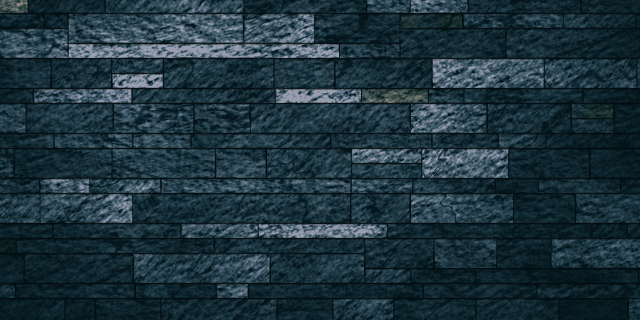
A WebGL 1 fragment shader for this texture:

```glsl
precision highp float;
// Dark ledger-stone wall: alternating thick and thin courses of split slate.
// Hashed joints cut each course into stones; each stone gets its own tone,
// grain direction, cracks and rust, under a soft light left of the centre.

uniform vec2 u_resolution;

const float UNIT = 0.0469;          // height of a thin course; thick is double
const float COURSE_SHIFT = 0.111;   // courses start slightly above the top edge
const float STONE_LENGTH = 0.235;   // mean spacing of joint slots
const float JOINT_JITTER = 0.76;
const float JOINT_SKIP = 0.2;       // chance that two stones merge
const float SPLIT_CHANCE = 0.025;   // thick stones made of two thin ones
const float JOINT_HALF = 0.0021;
const float RUST_CHANCE = 0.06;
const float CRACK_CHANCE = 0.5;
const float EXPOSURE = 1.1;
const vec2 LIGHT_CENTER = vec2(0.88, 0.65);
const vec2 GRAIN_SCALE = vec2(44.0, 76.0);
const vec2 SPECK_SCALE = vec2(150.0, 220.0);
const vec3 JOINT_COLOR = vec3(0.005, 0.045, 0.06);
const vec3 SLATE_DARK = vec3(0.018, 0.08, 0.1);
const vec3 SLATE_LIGHT = vec3(0.53, 0.57, 0.64);
const vec3 TONE_CURVE = vec3(1.3, 1.0, 0.95);   // keeps the shadows teal
const vec3 RUST_TINT = vec3(1.22, 1.03, 0.85);

float hash(vec2 p) {
  return fract(sin(dot(p, vec2(127.1, 311.7))) * 43758.55);
}

float noise(vec2 p) {
  vec2 i = floor(p), f = fract(p);
  f = f * f * (3.0 - 2.0 * f);
  return mix(mix(hash(i), hash(i + vec2(1.0, 0.0)), f.x),
             mix(hash(i + vec2(0.0, 1.0)), hash(i + vec2(1.0, 1.0)), f.x), f.y);
}

float fbm(vec2 p) {
  float sum = 0.0, gain = 0.533;
  for (int i = 0; i < 4; i++) {
    sum += gain * noise(p);
    p = mat2(1.6, 1.2, -1.2, 1.6) * p + 3.7;
    gain *= 0.5;
  }
  return sum;
}

// Stretch of a course group where the thick course lies above the thin one
vec2 thickOnTop(float group) {
  if (group == 0.0) return vec2(0.213, 1.25);
  if (group == 5.0) return vec2(1.14, 3.0);
  return group > 5.0 ? vec2(3.0) : vec2(-1.0, 3.0);
}

// Distances to the left, right, top and bottom of the stone at p, and its id
vec4 stoneEdges(vec2 p, out vec2 id) {
  float u = (1.0 - p.y) / UNIT + COURSE_SHIFT - 1.0;
  float group = floor(u / 3.0);
  float v = u - 3.0 * group;
  vec2 span = thickOnTop(group);
  bool inside = p.x > span.x && p.x < span.y;
  float thinStart = inside ? 2.0 : 0.0;
  bool thin = v >= thinStart && v < thinStart + 1.0;
  float start = thin ? thinStart : (inside ? 0.0 : 1.0);
  float height = thin ? 1.0 : 2.0;
  float course = 2.0 * group + (thin ? 1.0 : 0.0) + 20.0;

  // Nearest joints on either side, kept clear of the ends of the stretch
  vec2 ends = inside ? span
            : (p.x < span.x ? vec2(-1.0, span.x) : vec2(span.y, 3.0));
  vec2 bounds = ends;
  float slot = floor(p.x / STONE_LENGTH);
  for (int k = -4; k <= 4; k++) {
    vec2 key = vec2(slot + float(k), course);
    float joint = (key.x + 0.5 + JOINT_JITTER * (hash(key) - 0.5)) * STONE_LENGTH;
    bool kept = hash(key + 41.3) > JOINT_SKIP
             && joint > ends.x + 0.06 && joint < ends.y - 0.06;
    if (kept && joint <= p.x) bounds.x = max(bounds.x, joint);
    if (kept && joint > p.x) bounds.y = min(bounds.y, joint);
  }
  id = vec2(floor(bounds.x * 300.0 + 0.5), course);

  if (!thin && hash(id + 5.1) < SPLIT_CHANCE) {
    float layer = v - start < 1.0 ? 0.0 : 1.0;
    start += layer;
    height = 1.0;
    id.y += 0.5 * layer;
  }
  return vec4(p.x - bounds.x, bounds.y - p.x,
              (v - start) * UNIT, (start + height - v) * UNIT);
}

void main() {
  vec2 p = gl_FragCoord.xy / u_resolution.y;
  float pixel = 1.0 / u_resolution.y;
  vec2 id;
  vec4 edges = stoneEdges(p, id);
  float edge = min(min(edges.x, edges.y), min(edges.z, edges.w));
  edge += 0.002 * (noise(p * 45.0) - 0.5);

  // Split face: broad swells, fine slanted grain lit from above, and specks
  float angle = 0.05 + 0.75 * hash(id + 2.7);
  float c = cos(angle), s = sin(angle);
  vec2 q = mat2(c, -s, s, c) * p + 9.0 * vec2(hash(id + 8.2), hash(id + 6.4));
  vec2 grain = q * GRAIN_SCALE;
  float relief = fbm(grain);
  float slope = relief - fbm(grain + vec2(0.3, 0.5));
  float speck = noise(q * SPECK_SCALE) - 0.5;
  float swell = fbm(q * vec2(9.0, 17.0));
  float face = max(0.0, 0.05 + 0.5 * relief + 0.7 * swell + 1.1 * slope + 0.55 * speck);

  // Stone tone, wall light and veins of uneven width
  float pick = hash(id + 1.9);
  float tone = 0.38 + 0.9 * pick * pick * pick;
  vec2 away = (p - LIGHT_CENTER) * vec2(1.0, 1.65);
  float glow = 0.22 + 1.0 * exp(-dot(away, away));
  float width = 0.008 + 0.05 * noise(q * 8.0);
  float vein = smoothstep(0.0, width, abs(fbm(q * vec2(5.0, 11.0) + 17.0) - 0.5));
  float cracked = step(hash(id + 3.3), CRACK_CHANCE);
  float value = EXPOSURE * tone * glow * face * mix(1.0, 0.3 + 0.7 * vein, cracked);
  value *= 0.55 + 0.9 * fbm(p * 5.0);

  vec3 level = pow(vec3(clamp(value - 0.045, 0.0, 1.1)), TONE_CURVE);
  vec3 color = mix(SLATE_DARK, SLATE_LIGHT, level);
  float rust = step(hash(id + 7.7), RUST_CHANCE) * smoothstep(0.3, 0.65, noise(q * 11.0));
  color *= mix(vec3(1.0), RUST_TINT, rust);

  // Shade beneath the upper edge, then the dark joints
  color *= mix(0.65, 1.0, smoothstep(0.0, 0.008, edges.z));
  float stone = smoothstep(JOINT_HALF - 0.6 * pixel, JOINT_HALF + 0.6 * pixel, edge);
  float depth = 0.65 + 0.35 * noise(p * 14.0);
  gl_FragColor = vec4(mix(color, JOINT_COLOR, (1.0 - stone) * depth), 1.0);
}
```
